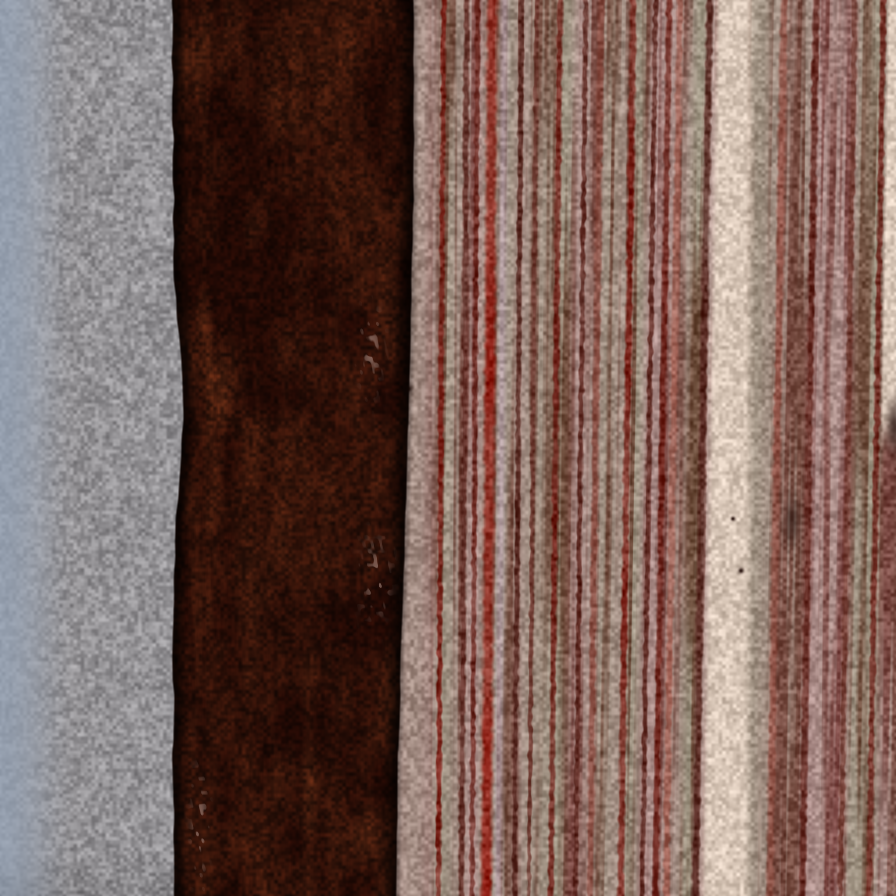
This texture is drawn by a Shadertoy shader. Its source:

```glsl
#define WALL_COLOR vec3(0.575, 0.568, 0.58)
#define WALL_BLUE vec3(0.58, 0.62, 0.68)
#define LEATHER_DARK vec3(0.13, 0.035, 0.015)
#define LEATHER_WARM vec3(0.36, 0.16, 0.075)
#define PAGE_COLOR vec3(0.63, 0.56, 0.51)
#define PAGE_BROWN vec3(0.42, 0.25, 0.20)
#define STRIPE_RED vec3(0.55, 0.10, 0.06)
#define STRIPE_BROWN vec3(0.34, 0.16, 0.13)
#define STRIPE_PINK vec3(0.62, 0.36, 0.31)
#define CREAM vec3(0.85, 0.78, 0.72)
#define GRAIN_SCALE 250.0
#define STRIPES 18

// Stripe centres on the top edge, half widths, and tones (-1 pink, 0 brown, 1 red)
const float stripeX[STRIPES] = float[](0.495, 0.521, 0.533, 0.5495, 0.582, 0.599,
    0.625, 0.654, 0.671, 0.707, 0.732, 0.747, 0.759, 0.792, 0.875, 0.911, 0.954, 0.986);
const float stripeWidth[STRIPES] = float[](0.003, 0.0035, 0.003, 0.0065, 0.003, 0.0025,
    0.0035, 0.003, 0.004, 0.004, 0.003, 0.0035, 0.004, 0.004, 0.0045, 0.004, 0.0035, 0.0035);
const float stripeTone[STRIPES] = float[](0.6, 0.1, 0.3, 1.0, 0.0, -0.3,
    0.45, 0.1, -0.7, 0.6, 0.1, 0.4, -1.0, 0.0, -0.8, 0.2, -0.4, 0.4);

float hash(vec2 p) {
    vec3 q = fract(p.xyx * 0.1031);
    q += dot(q, q.yzx + 33.33);
    return fract((q.x + q.y) * q.z);
}

float noise(vec2 p) {
    vec2 i = floor(p), f = fract(p);
    f = f * f * (3.0 - 2.0 * f);
    return mix(mix(hash(i), hash(i + vec2(1, 0)), f.x),
               mix(hash(i + vec2(0, 1)), hash(i + vec2(1, 1)), f.x), f.y);
}

float fbm(vec2 p) {
    float sum = 0.0, amp = 0.5;
    for (int i = 0; i < 5; i++) {
        sum += amp * noise(p);
        p = p * 2.03 + 17.1;
        amp *= 0.5;
    }
    return sum;
}

// Soft elliptical spot
float spot(vec2 p, vec2 centre, vec2 radius) {
    vec2 d = (p - centre) / radius;
    return exp(-dot(d, d));
}

vec3 wall(vec2 p, float grain) {
    vec3 col = mix(WALL_BLUE, WALL_COLOR, smoothstep(0.0, 0.085, p.x));
    col += 0.025 * spot(p, vec2(0.04, 0.7), vec2(0.015, 0.6));
    col *= 1.0 - 0.08 * smoothstep(0.05, 0.0, p.y);
    return col + grain * mix(0.06, 0.21, smoothstep(0.02, 0.09, p.x));
}

vec3 leather(vec2 p, float left, float right, float grain) {
    float mottle = fbm(p * vec2(28.0, 16.0));
    float streak = fbm(p * vec2(75.0, 9.0) + 40.0);
    float warmth = 0.9 * (mottle - 0.36) + 0.5 * (streak - 0.42);
    // Worn ridge near the spine and broad warm areas
    float ridge = exp(-pow((p.x - left - 0.033) / 0.016, 2.0));
    float wear = 0.15 + spot(p, vec2(0.23, 0.57), vec2(0.1, 0.08)) + 0.7 * spot(p, vec2(0.23, 0.34), vec2(0.1, 0.09));
    warmth += ridge * wear * (0.2 + 0.9 * streak);
    warmth += 0.24 * spot(p, vec2(0.36, 0.97), vec2(0.07, 0.16));
    warmth += 0.2 * spot(p, vec2(0.38, 0.48), vec2(0.06, 0.12));
    warmth += 0.35 * spot(p, vec2(0.41, 0.065), vec2(0.02, 0.025));
    warmth -= 0.18 * spot(p, vec2(0.25, 0.76), vec2(0.025, 0.15));
    warmth += 0.12 * spot(p, vec2(0.345, 0.2), vec2(0.006, 0.2));
    vec3 col = mix(LEATHER_DARK, LEATHER_WARM, clamp(warmth, 0.0, 1.2));
    col *= 1.0 + 0.75 * grain;
    // Pale scuffs
    float region = spot(p, vec2(0.414, 0.61), vec2(0.012, 0.04)) + spot(p, vec2(0.42, 0.355), vec2(0.016, 0.04))
                 + spot(p, vec2(0.223, 0.08), vec2(0.009, 0.055));
    float scuff = smoothstep(0.66, 0.88, noise(p * vec2(210.0, 90.0) + p.y * 40.0));
    col = mix(col, vec3(0.6, 0.48, 0.44), 0.75 * region * scuff);
    // Dark folds at both borders
    col *= mix(0.3, 1.0, smoothstep(0.002, 0.017, p.x - left));
    return col * mix(0.3, 1.0, smoothstep(0.0, 0.022, right - p.x));
}

vec3 pages(vec2 p, float right, float grain, float pixel) {
    float s = p.x + (1.0 - p.y) * mix(0.006, 0.016, smoothstep(0.5, 0.76, p.x));
    float fine = noise(vec2(s * 115.0, p.y * 2.0)) * 0.6 + noise(vec2(s * 290.0, p.y * 5.0)) * 0.4;
    float calm = smoothstep(0.47, 0.50, s) * (1.0 - spot(vec2(s, 0.0), vec2(0.852, 0.0), vec2(0.014, 1.0)));
    vec3 col = mix(PAGE_COLOR, PAGE_BROWN, calm * 0.85 * smoothstep(0.38, 0.8, fine));
    col += vec3(0.03, -0.015, 0.015) * (noise(vec2(s * 60.0, 3.0)) - 0.4) * 2.0;
    col = mix(col, vec3(0.69, 0.60, 0.63), 0.8 * spot(vec2(s, 0.0), vec2(0.563, 0.0), vec2(0.005, 1.0)));
    // Cream band and pale outer sheet
    float band = smoothstep(0.793, 0.806, s) * smoothstep(0.846, 0.832, p.x + 0.004 * (1.0 - p.y));
    band = max(band, smoothstep(0.989, 0.994, s) * smoothstep(0.49, 0.54, p.y));
    col = mix(col, CREAM, band);
    // Coloured page edges
    float wobble = 0.0025 * (noise(p * vec2(170.0, 140.0)) - 0.5);
    for (int i = 0; i < STRIPES; i++) {
        float w = max(stripeWidth[i], pixel), tone = stripeTone[i];
        float cover = 1.0 - smoothstep(0.35 * w, 1.4 * w, abs(s + wobble - stripeX[i]));
        vec3 tint = mix(STRIPE_BROWN, tone < 0.0 ? STRIPE_PINK : STRIPE_RED, abs(tone));
        float fade = 0.7 + 0.3 * noise(vec2(float(i) * 7.0, p.y * 12.0));
        col = mix(col, tint, cover * fade);
    }
    col += grain * 0.20;
    // Smudges, specks and the shadow beside the leather
    float smudge = 0.65 * spot(p, vec2(0.884, 0.418), vec2(0.009, 0.025)) + 0.8 * spot(p, vec2(0.998, 0.525), vec2(0.008, 0.028));
    smudge += spot(p, vec2(0.818, 0.421), vec2(0.0025)) + spot(p, vec2(0.827, 0.363), vec2(0.003));
    smudge += spot(p, vec2(0.456, 0.566), vec2(0.004));
    col = mix(col, vec3(0.19, 0.11, 0.09), min(smudge, 1.0));
    return col * mix(0.72, 1.0, smoothstep(0.0, 0.007, p.x - right));
}

void mainImage(out vec4 fragColor, in vec2 fragCoord) {
    vec2 p = fragCoord / iResolution.xy;
    float pixel = 1.0 / iResolution.x;
    float grain = noise(p * GRAIN_SCALE) + 0.5 * noise(p * GRAIN_SCALE * 0.53 + 9.0) - 0.75;
    float ragged = 0.003 * (noise(vec2(p.y * 45.0, 2.0)) - 0.5);
    float left = 0.193 + 0.011 * exp(-pow((p.y - 0.545) / 0.11, 2.0)) + ragged;
    float right = mix(0.441, 0.462, smoothstep(-0.1, 0.9, p.y)) + 0.5 * ragged;
    float edge = max(0.0015, pixel);
    vec3 col = mix(wall(p, grain), leather(p, left, right, grain), smoothstep(-edge, edge, p.x - left));
    col = mix(col, pages(p, right, grain, pixel), smoothstep(-edge, edge, p.x - right));
    fragColor = vec4(clamp(col, 0.0, 1.0), 1.0);
}
```
